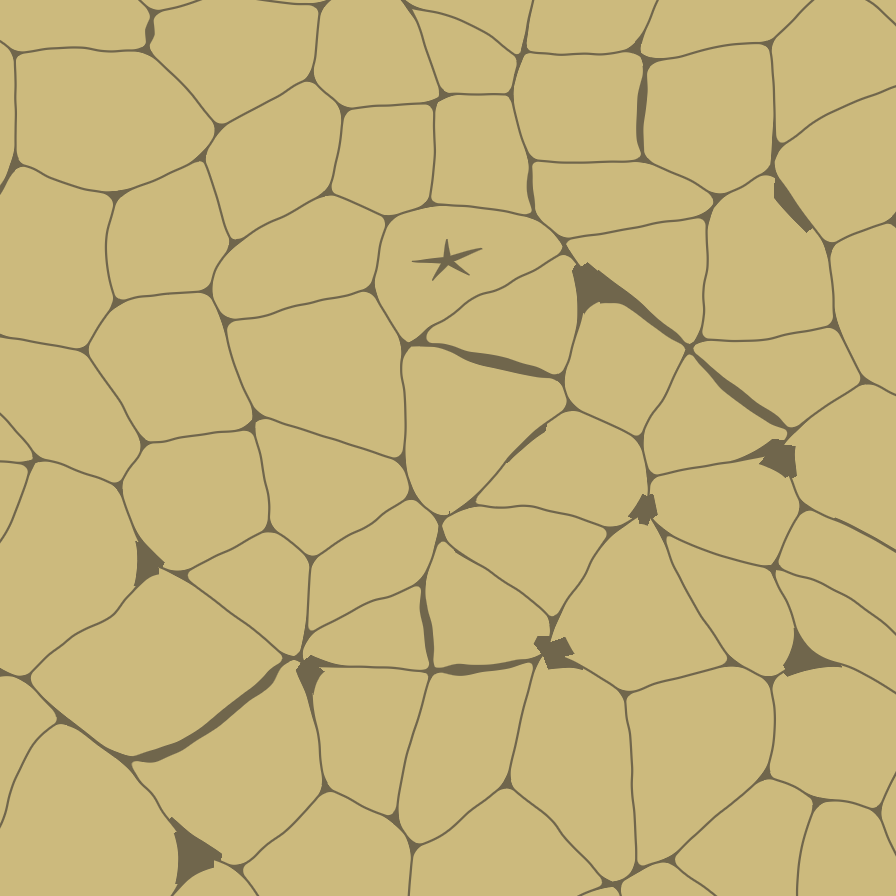
This texture is drawn by a Shadertoy shader. Its source:

```glsl
// Sandy stone split into curved grains by fine dark cracks, with pores and small stars.

const vec3  STONE = vec3(0.80, 0.73, 0.49);
const vec3  CRACK = vec3(0.44, 0.40, 0.30);
const vec2  CELL = vec2(0.150, 0.108);   // mean grain spacing
const float MISSING = 0.20;              // share of seeds left out, giving large grains
const float HALF_LINE = 0.00125;         // half width of a fine crack
const float WIDE_SHARE = 0.05;           // share of cracks that open up
const float WIDE_EXTRA = 0.0050;
const float PORE_SHARE = 0.11;           // share of junctions with a large pore
const float PORE_RADIUS = 0.062;
const float JOINT_RADIUS = 0.011;
const float STAR_SHARE = 0.06;           // share of grains holding a star crack
const float STAR_SIZE = 0.034;
const float BEND = 0.088, BEND_FREQ = 4.5;
const float RAGGED = 0.004, RAGGED_FREQ = 34.0;

vec3 hash3(vec2 p) {
    vec3 q = fract(p.xyx * vec3(0.1031, 0.1030, 0.0973) + 0.137);
    q += dot(q, q.yxz + 33.33);
    return fract((q.xxy + q.yzz) * q.zyx);
}

vec2 noise2(vec2 p) {
    vec2 i = floor(p), f = fract(p);
    f = f * f * f * (f * (f * 6.0 - 15.0) + 10.0);
    vec2 low = mix(hash3(i).xy, hash3(i + vec2(1, 0)).xy, f.x);
    vec2 high = mix(hash3(i + vec2(0, 1)).xy, hash3(i + vec2(1, 1)).xy, f.x);
    return mix(low, high, f.y) - 0.5;
}

// Bends the straight grain borders into arcs with slightly ragged edges
vec2 warp(vec2 p) {
    return p + BEND * noise2(p * BEND_FREQ + 7.0)
             + RAGGED * noise2(p * RAGGED_FREQ + 71.0);
}

// Grain centre in xy, grain key in z
vec3 seed(vec2 cell) {
    vec3 h = hash3(cell + 50.0);
    return vec3((cell + 0.08 + 0.84 * h.xy) * CELL, h.z);
}

bool isMissing(vec2 cell) { return hash3(cell + 213.0).x < MISSING; }

// Distance to a tapered spike from the origin to b
float spike(vec2 p, vec2 b, float root, float tip) {
    float t = clamp(dot(p, b) / dot(b, b), 0.0, 1.0);
    return length(p - b * t) - mix(root, tip, t);
}

float starCrack(vec2 p, float key) {
    float d = 1.0;
    for (int i = 0; i < 5; i++) {
        vec3 h = hash3(vec2(float(i) + 3.0, floor(key * 991.0)));
        float angle = 6.2832 * (float(i) + 0.7 * h.x) / 5.0;
        vec2 arm = vec2(cos(angle), 0.7 * sin(angle)) * STAR_SIZE * mix(0.5, 1.2, h.y);
        d = min(d, spike(p, arm, 0.0042, 0.0008));
    }
    return d;
}

// Signed distance to the crack network
float cracks(vec2 p) {
    vec2 q = warp(p), base = floor(q / CELL), home = base;
    vec3 own = vec3(0.0);
    float nearest = 1e3;
    for (int y = -2; y <= 2; y++)
    for (int x = -2; x <= 2; x++) {
        vec2 cell = base + vec2(x, y);
        if (isMissing(cell)) continue;
        vec3 s = seed(cell);
        float d = distance(s.xy, q);
        if (d < nearest) { nearest = d; own = s; home = cell; }
    }

    // Two closest borders: distance, outward normal and neighbour key
    float d1 = 1.0, d2 = 1.0, key1 = 0.0, key2 = 0.0;
    vec2 n1 = vec2(1, 0), n2 = vec2(1, 0);
    for (int y = -3; y <= 3; y++)
    for (int x = -3; x <= 3; x++) {
        vec2 cell = home + vec2(x, y);
        if (cell == home || isMissing(cell)) continue;
        vec3 s = seed(cell);
        vec2 n = normalize(s.xy - own.xy);
        float d = dot(0.5 * (s.xy + own.xy) - q, n);
        if (d < d1) {
            d2 = d1; n2 = n1; key2 = key1;
            d1 = d; n1 = n; key1 = s.z;
        } else if (d < d2) { d2 = d; n2 = n; key2 = s.z; }
    }

    // Undo the stretch of the warp so that lines keep an even width
    float e = 0.001;
    vec2 slope = vec2(dot(warp(p + vec2(e, 0)) - q, n1), dot(warp(p + vec2(0, e)) - q, n1)) / e;
    float stretch = max(length(slope), 0.35);

    // Rounded grain corners leave concave pores at the junctions
    float joint = fract((own.z + key1 + key2) * 7.1);
    float r = joint < PORE_SHARE ? PORE_RADIUS * mix(0.5, 1.0, joint / PORE_SHARE) : JOINT_RADIUS;
    bool corner = max(d1, d2) < r && dot(n1, n2) > -0.6;
    float d = (corner ? r - length(r - vec2(d1, d2)) : d1) / stretch;

    // A few borders open into wide cracks that taper at their ends
    float wide = step(fract((own.z + key1) * 5.3), WIDE_SHARE);
    float swell = smoothstep(0.0, 0.03, d2) * (0.8 + noise2(p * 20.0).x);
    d -= HALF_LINE + WIDE_EXTRA * wide * swell;

    if (hash3(home + 400.0).y < STAR_SHARE) d = min(d, starCrack(q - own.xy, own.z));
    return d;
}

void mainImage(out vec4 fragColor, in vec2 fragCoord) {
    float pixel = 1.0 / iResolution.y;
    float cover = clamp(0.5 - cracks(fragCoord * pixel) / pixel, 0.0, 1.0);
    fragColor = vec4(mix(STONE, CRACK, cover), 1.0);
}
```
